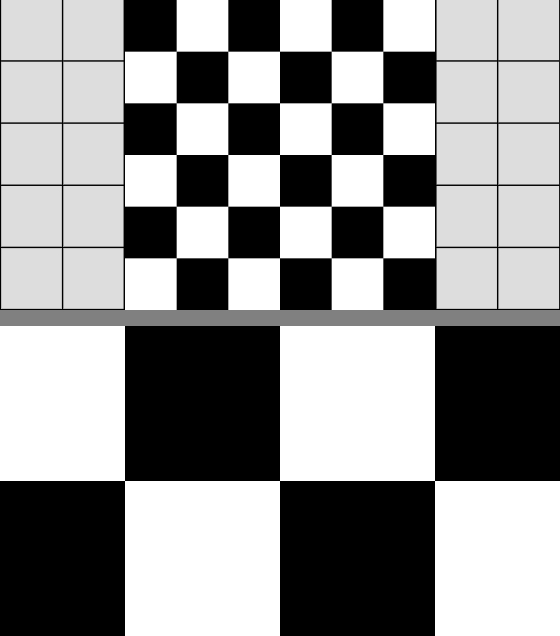
Top: the whole. Bottom: its middle third, enlarged.
This pattern is drawn by a Shadertoy shader. Its source:

```glsl
const vec3 TILE_GREY = vec3(0.867);
const float TILE_SIZE = 0.2005;
const float TILE_OFFSET = 0.0014;
const float LINE_WIDTH = 0.0046;
const float BOARD_HALF_WIDTH = 0.5;
const float BOARD_CELLS = 6.0;

// Coverage of the region where the signed distance is negative
float coverage(float signedDistance, float pixel) {
    return clamp(0.5 - signedDistance / pixel, 0.0, 1.0);
}

// Distance to the nearest line of a square grid
float gridDistance(vec2 p, float size) {
    vec2 toLine = abs(fract(p / size + 0.5) - 0.5) * size;
    return min(toLine.x, toLine.y);
}

// Smooth square wave: +1 on even cells, -1 on odd cells
vec2 alternate(vec2 p, float size, float pixel) {
    vec2 wave = 0.5 - abs(mod(p / size - 0.5, 2.0) - 1.0);
    return clamp(-wave * size * 2.0 / pixel, -1.0, 1.0);
}

// White where the column and row have equal parity
float checker(vec2 p, float size, float pixel) {
    vec2 parity = alternate(p, size, pixel);
    return 0.5 + 0.5 * parity.x * parity.y;
}

void mainImage(out vec4 fragColor, in vec2 fragCoord) {
    float pixel = 1.0 / iResolution.y;
    vec2 p = fragCoord * pixel;
    float centerX = 0.5 * iResolution.x * pixel;
    float boardDistance = abs(p.x - centerX) - BOARD_HALF_WIDTH;

    // Grey side tiles with thin black joints
    float joint = gridDistance(p - TILE_OFFSET, TILE_SIZE) - 0.5 * LINE_WIDTH;
    vec3 color = TILE_GREY * (1.0 - coverage(joint, pixel));

    // Black border on both sides of the board
    color *= 1.0 - coverage(boardDistance - LINE_WIDTH, pixel);

    // Checkered board filling the height
    vec2 boardPoint = p - vec2(centerX - BOARD_HALF_WIDTH, 0.0);
    vec3 board = vec3(checker(boardPoint, 1.0 / BOARD_CELLS, pixel));
    color = mix(color, board, coverage(boardDistance, pixel));

    fragColor = vec4(color, 1.0);
}
```
